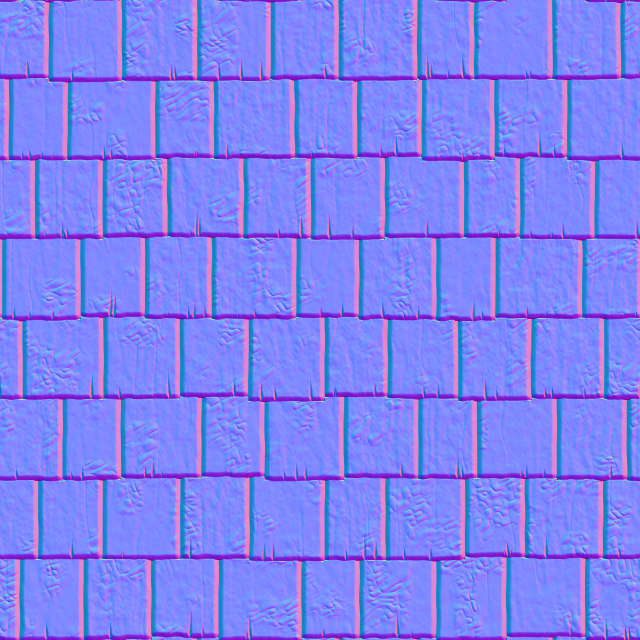
Write a Shadertoy shader that draws this texture map.

```glsl
const vec2 GRID = vec2(9.0, 8.0);      // shingles across, courses down
const float THICKNESS = 0.0095;
const float COURSE_SHIFT[8] = float[8](0.16, 0.45, 0.79, 0.44, 0.07, 0.41, 0.06, 0.78);

float hash(vec2 p) {
    vec3 q = fract(vec3(p.xyx) * 0.1031);
    q += dot(q, q.yzx + 33.33);
    return fract((q.x + q.y) * q.z);
}

float noise(vec2 p) {
    vec2 i = floor(p), f = fract(p);
    f = f * f * f * (f * (f * 6.0 - 15.0) + 10.0);
    return mix(mix(hash(i), hash(i + vec2(1, 0)), f.x),
               mix(hash(i + vec2(0, 1)), hash(i + vec2(1, 1)), f.x), f.y);
}

// Uneven joint position in a course, in grid units
float joint(float i, float course) {
    float jitter = hash(vec2(mod(i, GRID.x), course) + 3.7) - 0.5;
    return i + COURSE_SHIFT[int(course)] + 0.26 * jitter;
}

// Left, right, bottom and seed of the shingle of one course at g
vec4 shingleAt(vec2 g, float row) {
    float course = mod(row, GRID.y);
    float i = floor(g.x - COURSE_SHIFT[int(course)]);
    if (g.x < joint(i, course)) i--;
    else if (g.x >= joint(i + 1.0, course)) i++;
    float seed = hash(vec2(mod(i, GRID.x), course) * 1.7 + 9.1);
    return vec4(joint(i, course), joint(i + 1.0, course), row - 0.06 * seed, seed);
}

// Wood grain, pits and scarred patches
float woodRelief(vec2 q, float seed) {
    vec2 p = q + seed * 17.0;
    float bend = 0.012 * noise(p * 22.0);
    float rough = mix(0.5, 1.2, hash(vec2(seed * 91.0, 4.0)));
    float grain = 0.0009 * noise((p + vec2(bend, 0.0)) * vec2(140.0, 15.0));
    float pits = 0.0010 * noise(p * vec2(105.0, 80.0)) + 0.00045 * noise(p * vec2(260.0, 190.0));
    float patchMask = smoothstep(0.56, 0.82, noise(p * vec2(24.0, 20.0) + 5.0));
    float scar = abs(noise((p + bend * 2.0) * mat2(75.0, 40.0, -55.0, 110.0)) - 0.5);
    float groove = smoothstep(0.12, 0.0, abs(noise((p + bend) * vec2(38.0, 7.0)) - 0.5));
    return rough * (grain + pits) + 0.0042 * patchMask * scar - 0.0005 * groove;
}

float roofHeight(vec2 p) {
    vec2 g = p * GRID - vec2(0.0, 0.035);
    g += vec2(0.014, 0.02) * (vec2(noise(p * 30.0), noise(p * vec2(65.0, 20.0))) - 0.5);

    // The course above hangs over the one below
    float row = floor(g.y);
    vec4 s = shingleAt(g, row + 1.0);
    if (g.y < s.z) s = shingleAt(g, row);
    vec2 q = (g - s.xz) / GRID;
    float width = (s.y - s.x) / GRID.x;

    // Distance to the rounded outline
    vec2 corner = 0.008 - vec2(min(q.x, width - q.x), q.y);
    float inside = 0.008 - length(max(corner, 0.0)) - min(max(corner.x, corner.y), 0.0);

    // Splits that taper upward from the lower edge
    for (float k = 0.0; k < 4.0; k++) {
        vec2 key = vec2(s.w * 173.0, k * 7.3 + 1.0);
        if (hash(key) > 0.55) continue;
        float size = hash(key + 21.0);
        float reach = 0.010 + 0.040 * size * size;
        float x = width * mix(0.12, 0.9, hash(key + 43.0));
        x += 0.10 * q.y * (hash(key + 67.0) - 0.5);
        inside = min(inside, 1.7 * abs(q.x - x) + 0.008 * q.y / reach);
    }

    float t = clamp(inside / 0.0085, -1.0, 1.0);
    float bevel = t * (1.5 - 0.5 * t * t);
    float wood = woodRelief(q, s.w) * smoothstep(-0.2, 1.0, t);
    return THICKNESS * (bevel - q.y * GRID.y) + wood;
}

vec3 roofNormal(vec2 p) {
    vec2 e = vec2(0.0008, 0.0);
    vec2 slope = vec2(roofHeight(p + e.xy) - roofHeight(p - e.xy),
                      roofHeight(p + e.yx) - roofHeight(p - e.yx)) / (2.0 * e.x);
    return normalize(vec3(-slope, 1.0));
}

void mainImage(out vec4 fragColor, in vec2 fragCoord) {
    // Four samples smooth the edges
    vec3 color = vec3(0.0);
    for (int k = 0; k < 4; k++) {
        vec2 offset = vec2(k & 1, k >> 1) * 0.5 - 0.25;
        color += 0.5 + 0.5 * roofNormal((fragCoord + offset) / iResolution.xy);
    }
    fragColor = vec4(color / 4.0, 1.0);
}
```
